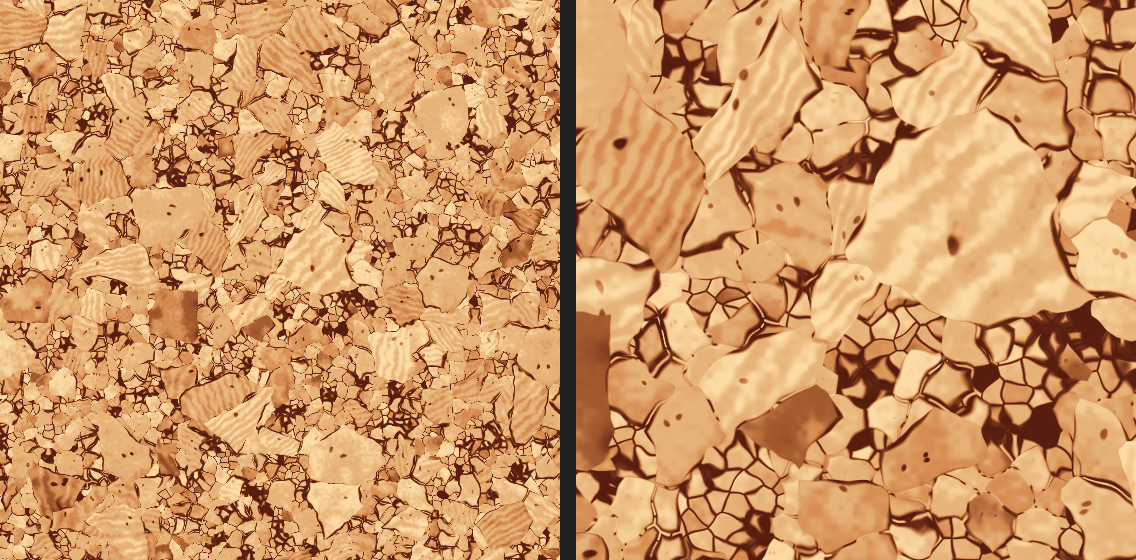
Left, the full canvas; right, a detail of the centre.
Give the GLSL for this texture, as a Shadertoy shader.

```glsl
// Pressed cork board: angular chips of four sizes, stacked from dust to large flakes.
// Each size is a sparse Voronoi layer whose cells carry bands, pits and mottling;
// ragged dark crevices open along the cell borders. A tone ramp gives the colours.

struct Chip {
    vec2 id;      // lattice cell that owns the chip
    vec2 local;   // position relative to the chip centre
    float edge;   // distance to the nearest border
};

vec2 hash2(vec2 p) {
    vec3 q = fract(p.xyx * vec3(0.1031, 0.1030, 0.0973));
    q += dot(q, q.yzx + 33.33);
    return fract((q.xx + q.yz) * q.zy);
}

vec2 noise2(vec2 p) {
    vec2 i = floor(p), f = fract(p);
    f = f * f * (3.0 - 2.0 * f);
    vec2 low = mix(hash2(i), hash2(i + vec2(1, 0)), f.x);
    vec2 high = mix(hash2(i + vec2(0, 1)), hash2(i + vec2(1, 1)), f.x);
    return mix(low, high, f.y);
}

vec2 chipCentre(vec2 id) {
    return id + 0.08 + 0.84 * hash2(id);
}

// Voronoi cell with straight-border distance
Chip findChip(vec2 p) {
    vec2 base = floor(p);
    Chip chip = Chip(base, vec2(0), 8.0);
    float nearest = 8.0;
    for (int y = -1; y <= 1; y++)
    for (int x = -1; x <= 1; x++) {
        vec2 id = base + vec2(x, y);
        vec2 local = p - chipCentre(id);
        float d = dot(local, local);
        if (d < nearest) { nearest = d; chip.id = id; chip.local = local; }
    }
    for (int y = -2; y <= 2; y++)
    for (int x = -2; x <= 2; x++) {
        vec2 id = chip.id + vec2(x, y);
        vec2 other = p - chipCentre(id);
        vec2 across = chip.local - other;
        if (dot(across, across) > 0.0001)
            chip.edge = min(chip.edge, dot(-0.5 * (chip.local + other), normalize(across)));
    }
    return chip;
}

// Parallel growth bands with a random direction and spacing
float growthBands(vec2 pos, vec2 rnd, float wobble) {
    float angle = 6.2832 * rnd.x;
    float along = dot(pos, vec2(cos(angle), sin(angle)));
    float wave = sin(along * mix(260.0, 720.0, rnd.y) + 3.0 * wobble);
    return wave * step(0.4, fract(rnd.x * 7.0 + rnd.y * 5.0));
}

// Small dark pores scattered near the chip centre
float pores(vec2 local, vec2 id, float radius) {
    float dark = 0.0;
    for (int k = 0; k < 3; k++) {
        vec2 rnd = hash2(id + 17.3 * float(k + 1));
        float d = length((local - 0.55 * (rnd - 0.5)) * vec2(1.0, 0.7 + 0.6 * rnd.x));
        dark = max(dark, step(0.45, rnd.y) * (1.0 - smoothstep(0.4 * radius, radius, d)));
    }
    return dark;
}

// Tone of the chip surface: own shade, bands, bevel and pores
float chipTone(Chip chip, vec2 uv, float scale, float detail) {
    vec2 rnd = hash2(chip.id + 41.7);
    vec2 cloud = noise2(uv * 55.0 + chip.id * 3.1);
    float rusty = step(0.89, rnd.y);
    float tone = 0.735 + 0.34 * (rnd.x - 0.5) - 0.2 * rusty;
    tone += (0.2 + 0.25 * rusty) * (cloud.x - 0.5);
    tone += 0.1 * detail * growthBands(chip.local / scale, hash2(chip.id + 9.2), cloud.y);
    float facing = dot(normalize(chip.local + 0.0001), vec2(-0.6, 0.8));
    tone += 0.09 * facing * (1.0 - smoothstep(0.0, 0.22, chip.edge));
    return tone - 0.6 * detail * pores(chip.local, chip.id, 0.06);
}

// Lays one size of chips over the tone beneath
float addChips(float under, vec2 uv, float scale, float presence, float detail, float seed) {
    const float soft = 0.0014, maxGap = 0.0042;
    vec2 p = uv * scale + seed;
    p += 0.5 * (noise2(p * 0.8 + 5.0) - 0.5);
    p += scale * 0.006 * (noise2(uv * 95.0 + seed) - 0.5);
    Chip chip = findChip(p);
    float edge = chip.edge / scale;
    float present = step(hash2(chip.id + 73.1).x, presence);
    float gap = maxGap * smoothstep(0.4, 0.85, noise2(uv * 34.0 + seed).x);
    float body = smoothstep(gap - soft, gap + soft, edge);
    float crevice = 0.16 * noise2(uv * 180.0).x;
    float top = mix(crevice, chipTone(chip, uv, scale, detail), body);
    return mix(under, top, present * smoothstep(0.0, soft, edge));
}

vec3 corkRamp(float tone) {
    vec3 c = mix(vec3(0.33, 0.11, 0.06), vec3(0.64, 0.35, 0.18), smoothstep(0.03, 0.3, tone));
    c = mix(c, vec3(0.84, 0.55, 0.32), smoothstep(0.3, 0.5, tone));
    c = mix(c, vec3(0.90, 0.70, 0.47), smoothstep(0.5, 0.7, tone));
    return mix(c, vec3(0.99, 0.86, 0.65), smoothstep(0.72, 0.98, tone));
}

void mainImage(out vec4 fragColor, in vec2 fragCoord) {
    vec2 uv = fragCoord / iResolution.y;
    float tone = 0.06;
    tone = addChips(tone, uv, 75.0, 0.95, 0.0, 11.0);
    tone = addChips(tone, uv, 42.0, 0.70, 0.2, 37.0);
    tone = addChips(tone, uv, 21.0, 0.42, 0.8, 59.0);
    tone = addChips(tone, uv, 12.0, 0.19, 1.0, 83.0);
    // Fine fibrous speckle
    tone += 0.13 * (noise2(uv * 230.0).y - 0.5) * smoothstep(0.1, 0.5, tone);
    fragColor = vec4(corkRamp(tone), 1.0);
}
```
